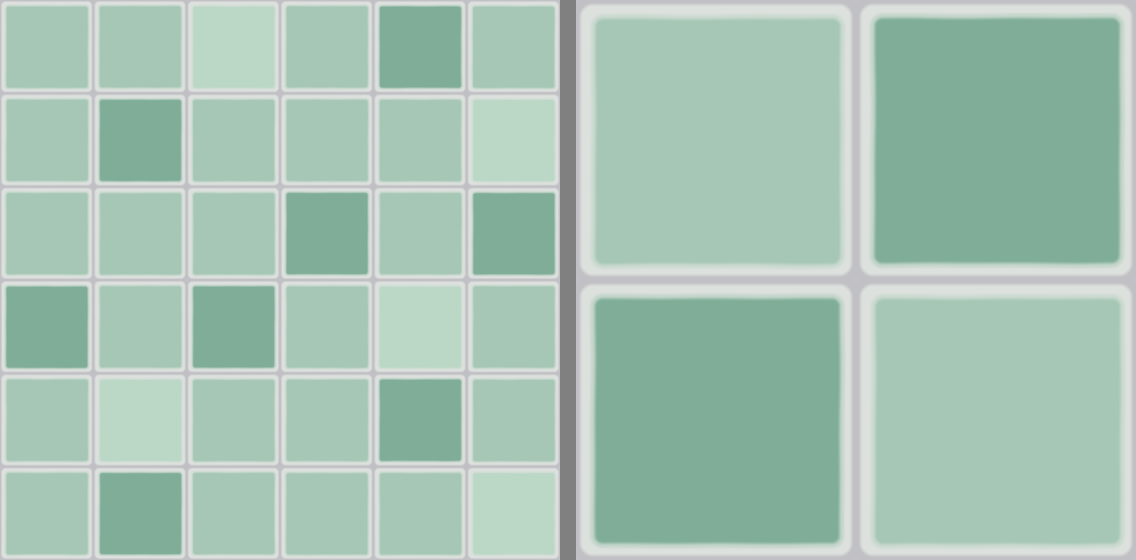
Left, the full canvas; right, a detail of the centre.
Reproduce this pattern procedurally as a WebGL 1 fragment shader.

```glsl
precision highp float;
// Six by six mosaic of glazed green tiles with pale rounded rims and grey grout.

uniform vec2 u_resolution;

const float TILES = 6.0;
const vec3 GROUT = vec3(0.755, 0.752, 0.772);
const vec3 RIM = vec3(0.868, 0.882, 0.868);
const vec3 MID_GREEN = vec3(0.650, 0.780, 0.708);
const vec3 DARK_GREEN = vec3(0.498, 0.680, 0.595);
const vec3 PALE_GREEN = vec3(0.732, 0.842, 0.778);

float hash(vec2 p) {
  return fract(sin(dot(p, vec2(12.99, 78.23))) * 437.58);
}

// Signed distance to a rounded square, negative inside.
float roundedSquare(vec2 p, float halfSize, float radius) {
  vec2 q = abs(p) - halfSize + radius;
  return length(max(q, 0.0)) + min(max(q.x, q.y), 0.0) - radius;
}

// Coverage of a shape whose edge fades over the given width.
float coverage(float dist, float softness) {
  return 1.0 - smoothstep(-softness, softness, dist);
}

float isEqual(float a, float b) {
  return 1.0 - step(0.5, abs(a - b));
}

// Layered sines: slight unevenness of the glaze edge.
float waver(vec2 p, float phase) {
  return 0.6 * sin(p.x * 9.0 + phase) * sin(p.y * 7.0 - phase)
       + 0.4 * sin((p.x - p.y) * 17.0 + phase * 2.0);
}

// Dark tiles step across alternate rows and split in two on the middle rows.
float darkTile(vec2 id, float odd, float middle) {
  return isEqual(abs(id.x - 1.0 - 3.0 * odd), middle);
}

// Pale tiles hug the right on even rows and the left on odd rows.
float paleTile(vec2 id, float odd, float middle) {
  float column = mix(5.0 - middle, 1.0 + floor(id.y / 4.0) + 5.0 * middle, odd);
  return isEqual(id.x, column);
}

void main() {
  vec2 p = gl_FragCoord.xy / min(u_resolution.x, u_resolution.y) * TILES;
  float pixel = TILES / min(u_resolution.x, u_resolution.y);
  vec2 id = mod(floor(p), TILES);
  vec2 local = fract(p) - 0.5;

  // Glaze colour of this tile
  float odd = mod(id.y, 2.0);
  float middle = isEqual(floor(id.y / 2.0), 1.0);
  float dark = darkTile(id, odd, middle);
  float pale = paleTile(id, odd, middle);
  vec3 glaze = mix(mix(MID_GREEN, PALE_GREEN, pale), DARK_GREEN, dark);

  // Small shift and uneven edge, different on every tile
  float seed = hash(id + 1.0);
  vec2 shift = vec2(0.005, -0.004) + 0.004 * (vec2(seed, hash(id.yx + 4.7)) - 0.5);
  float uneven = 0.002 * waver(local, seed * 6.28);

  float body = roundedSquare(local, 0.484, 0.045);
  float face = roundedSquare(local - shift, 0.437, 0.028) + uneven;

  // Grout, rim, thin tinted halo, then the glazed face
  vec3 color = mix(GROUT, RIM, coverage(body, 0.008 + 0.5 * pixel));
  vec3 halo = mix(mix(glaze, RIM, 0.62), PALE_GREEN, 0.35);
  color = mix(color, halo, 0.85 * coverage(face - 0.016, 0.007 + 0.5 * pixel));
  color = mix(color, glaze, coverage(face, 0.008 + 0.5 * pixel));

  // Faint bright line where the glaze meets the rim
  float lip = 1.0 - smoothstep(0.0, 0.008 + pixel, abs(face - 0.009));
  color = mix(color, RIM, lip * (0.15 + 0.25 * pale));

  gl_FragColor = vec4(color, 1.0);
}
```
